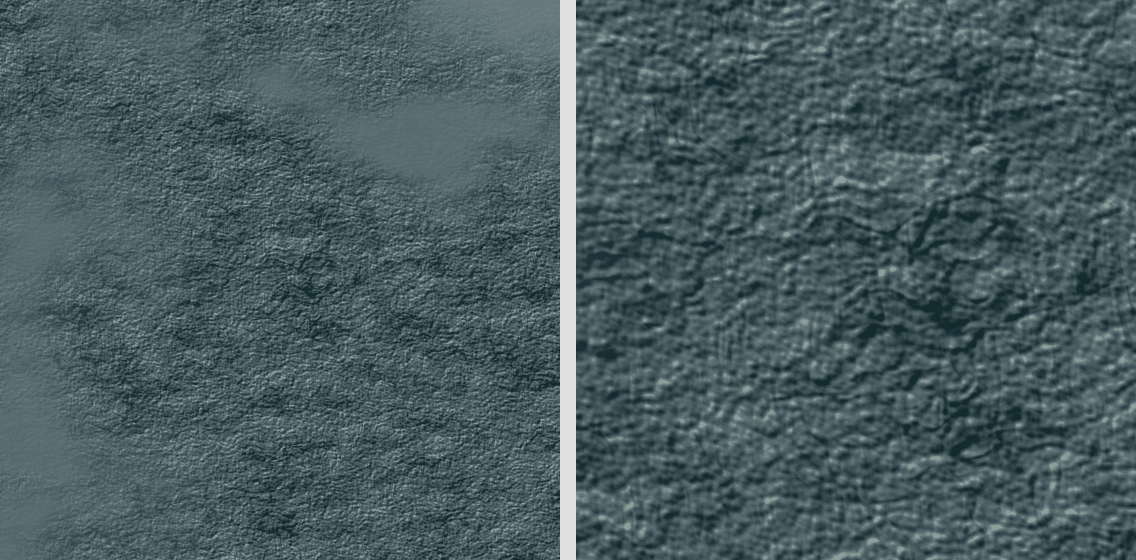
Left: the whole. Right: its middle third, enlarged.
This texture is drawn by a Shadertoy shader. Its source:

```glsl
// Wind-ruffled grey-teal sea from high above, under thin drifting mist.
// Crumpled cellular noise gives a faceted relief, embossed by a slanted light;
// broken dark creases cut into it, then soft mist veils cover it.

const vec3 SEA_MID   = vec3(0.272, 0.354, 0.370);
const vec3 SEA_RANGE = vec3(0.082, 0.079, 0.077);
const vec3 GLINT     = vec3(0.080, 0.070, 0.045);
const vec3 MIST      = vec3(0.355, 0.435, 0.455);
const vec3 MIST_PALE = vec3(0.420, 0.490, 0.510);

vec2 hash2(vec2 cell) {
    vec3 h = fract(cell.xyx * vec3(0.1031, 0.1030, 0.0973));
    h += dot(h, h.yzx + 33.33);
    return fract((h.xx + h.yz) * h.zy);
}

// Coordinates along and across a direction given by its angle
vec2 alongAcross(vec2 p, float angle) {
    float c = cos(angle), s = sin(angle);
    return vec2(c * p.x + s * p.y, c * p.y - s * p.x);
}

// Two independent smooth noises
vec2 valueNoise(vec2 p) {
    vec2 cell = floor(p), f = fract(p);
    f = f * f * (3.0 - 2.0 * f);
    vec2 low  = mix(hash2(cell), hash2(cell + vec2(1, 0)), f.x);
    vec2 high = mix(hash2(cell + vec2(0, 1)), hash2(cell + vec2(1, 1)), f.x);
    return mix(low, high, f.y);
}

float layeredNoise(vec2 p) {
    float sum = 0.0, weight = 0.53;
    for (int i = 0; i < 5; i++) {
        sum += weight * valueNoise(p).x;
        p = alongAcross(p, 0.3) * 2.03 + 17.1;
        weight *= 0.5;
    }
    return sum;
}

// Distances to the nearest and second nearest scattered cell points
vec2 cellular(vec2 p) {
    vec2 cell = floor(p), f = fract(p);
    vec2 nearest = vec2(8.0);
    for (int y = -1; y <= 1; y++)
    for (int x = -1; x <= 1; x++) {
        vec2 side = vec2(x, y);
        float d = length(side + hash2(cell + side) - f);
        nearest = vec2(min(nearest.x, d), min(nearest.y, max(nearest.x, d)));
    }
    return nearest;
}

// Irregular shift that crumples straight features
vec2 crumple(vec2 p) {
    return p + 0.007 * (valueNoise(p * 75.0 + 11.0) - 0.5)
             + 0.012 * (valueNoise(p * 27.0 + 53.0) - 0.5);
}

// Height of the small waves: facets, ripples and steep cross creases
float relief(vec2 p) {
    vec2 q = crumple(p);
    float facets  = cellular(alongAcross(q, 0.17) * vec2(66.0, 122.0) + 40.0).x;
    float ripples = cellular(alongAcross(p, -0.35) * vec2(165.0, 205.0) + 90.0).x;
    float ridges  = cellular(alongAcross(q, -1.33) * vec2(42.0, 135.0) + 150.0).x;
    return -facets - 0.75 * ripples - 0.8 * ridges;
}

// Broken dark lines between stretched cells
float creases(vec2 q, vec2 frequency, float width) {
    vec2 d = cellular(q * frequency + 210.0);
    float gaps = valueNoise(q * frequency * 0.6 + 77.0).y;
    return smoothstep(width, 0.0, d.y - d.x) * smoothstep(0.4, 0.7, gaps);
}

// Signed brightness of the sea, about one unit of spread
float seaTone(vec2 p) {
    vec2 towardLight = 0.0031 * normalize(vec2(-0.5, 0.85));
    float emboss = relief(p) - relief(p + towardLight);
    vec2 q = crumple(p);
    vec2 wind = alongAcross(q, 0.14);
    float swell = valueNoise(wind * vec2(10.0, 38.0) + 7.0).x - 0.5;
    float chop  = valueNoise(wind * vec2(34.0, 84.0) + 31.0).x - 0.5;
    float dark = creases(wind, vec2(26.0, 78.0), 0.36) * (0.9 - swell);
    dark += 0.6 * creases(alongAcross(q, -1.33), vec2(24.0, 74.0), 0.28);
    return 2.95 * emboss + 0.85 * swell + 1.25 * chop - 1.35 * dark + 0.2;
}

// Soft veil around the segment a-b
float veil(vec2 p, vec2 a, vec2 b, float radius) {
    vec2 ab = b - a;
    float t = clamp(dot(p - a, ab) / dot(ab, ab), 0.0, 1.0);
    float d = length(p - a - ab * t) / radius;
    return exp(-d * d);
}

float mistAmount(vec2 p) {
    float drift = layeredNoise(alongAcross(p, 0.12) * vec2(5.0, 9.0) + 5.0);
    vec2 q = p + 0.025 * sin(p.yx * vec2(13.0, 10.0) + 4.0 * drift);
    float clear = 1.0;
    clear *= 1.0 - 0.78 * veil(q, vec2(0.02, 0.02), vec2(0.06, 0.70), 0.11);
    clear *= 1.0 - 0.65 * veil(q, vec2(0.05, 0.12), vec2(0.28, 0.07), 0.10);
    clear *= 1.0 - 0.50 * veil(q, vec2(0.08, 0.66), vec2(0.30, 0.50), 0.07);
    clear *= 1.0 - 0.55 * veil(q, vec2(0.16, 0.96), vec2(0.33, 0.90), 0.08);
    clear *= 1.0 - 0.80 * veil(q, vec2(0.52, 0.86), vec2(0.79, 0.67), 0.075);
    clear *= 1.0 - 0.78 * veil(q, vec2(0.76, 0.76), vec2(0.99, 0.74), 0.08);
    clear *= 1.0 - 0.85 * veil(q, vec2(0.82, 0.97), vec2(1.03, 0.97), 0.10);
    return clamp((1.0 - clear) * (0.35 + 1.15 * drift), 0.0, 0.9);
}

void mainImage(out vec4 fragColor, in vec2 fragCoord) {
    vec2 p = fragCoord / iResolution.xy;

    // Lit water with warm glints on the brightest facets
    float tone = clamp(seaTone(p), -2.4, 2.5);
    vec3 color = SEA_MID + SEA_RANGE * tone + GLINT * smoothstep(1.2, 2.5, tone);

    // Mist lowers the contrast and pales toward the upper right
    float pale = veil(p, vec2(0.90, 1.0), vec2(1.05, 1.0), 0.16);
    color = mix(color, mix(MIST, MIST_PALE, pale), mistAmount(p));

    fragColor = vec4(color, 1.0);
}
```
